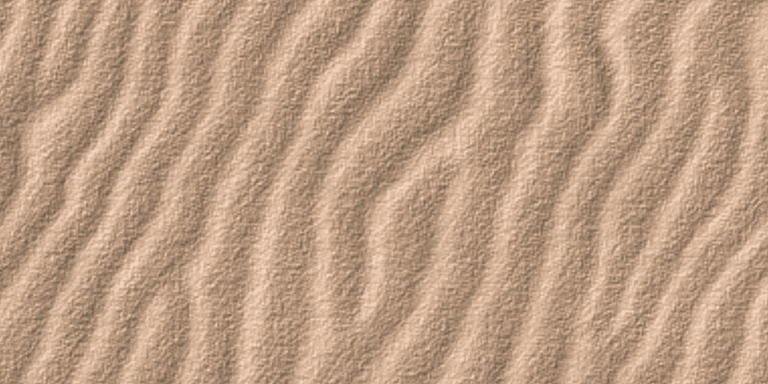
Write a Shadertoy shader that draws this texture.

```glsl
const float TAU = 6.2831853;

float hash(vec2 p) {
    return fract(sin(dot(p, vec2(127.1, 311.7))) * 43758.5453);
}

float noise(vec2 p) {
    vec2 i = floor(p), f = fract(p);
    f = f * f * (3.0 - 2.0 * f);
    return mix(mix(hash(i), hash(i + vec2(1, 0)), f.x),
               mix(hash(i + vec2(0, 1)), hash(i + vec2(1, 1)), f.x), f.y);
}

// Height of the loose grains
float grainHeight(vec2 p) {
    return noise(p * 105.0) + 0.75 * noise(p * 190.0 + 31.0) + 0.5 * noise(p * 48.0 + 7.0);
}

void mainImage(out vec4 fragColor, in vec2 fragCoord) {
    vec2 p = fragCoord / iResolution.y;

    // Slanted ripples, bent by slow and medium waves
    float phase = 6.5 * (p.x - 0.47 * p.y);
    phase += 1.3 * (noise(p * 1.5 + 4.0) - 0.5);
    phase += 0.75 * (noise(p * vec2(3.2, 4.2) + 17.0) - 0.5);
    phase += 0.16 * (noise(p * 11.0 + 9.0) - 0.5);

    // Forks, where a ripple ends or splits: a full turn of phase around a point
    float calm = 1.0;
    for (int i = 0; i < 6; i++) {
        float k = float(i);
        vec2 fork = vec2(0.33 * (k + 0.25 + 0.5 * hash(vec2(k, 2.0))),
                         0.12 + 0.76 * hash(vec2(k, 5.0)));
        vec2 d = p - fork;
        phase += (mod(k, 2.0) * 2.0 - 1.0) * atan(d.y, d.x) / TAU;
        calm *= smoothstep(0.0, 0.06, length(d));
    }

    // Lit crest with a shaded slope on its left
    float a = TAU * phase;
    float crest = calm * exp(2.7 * (cos(a - 0.45 * sin(a) - 0.1) - 1.0));
    float shade = calm * pow(0.5 + 0.5 * cos(a + 1.75), 3.0);
    float patches = noise(p * vec2(4.0, 5.0) + 51.0);

    // Grain relief, lit from the lower right
    vec2 toLight = vec2(0.0048, -0.0052);
    float grain = grainHeight(p) - grainHeight(p + toLight);

    float light = 0.52 + 0.46 * crest * (0.8 + 0.4 * noise(p * 6.0))
                - (0.08 + 0.36 * patches) * shade
                + 0.07 * (noise(p * 22.0) - 0.5)
                + 0.58 * grain * (1.0 - 0.4 * crest);
    light = clamp(light, -0.25, 1.2);

    vec3 shadowSand = vec3(0.53, 0.44, 0.36);
    vec3 brightSand = vec3(0.88, 0.75, 0.65);
    vec3 sand = mix(shadowSand, brightSand, light);
    sand -= vec3(0.0, 0.06, 0.1) * light * (1.0 - light);
    fragColor = vec4(sand, 1.0);
}
```
